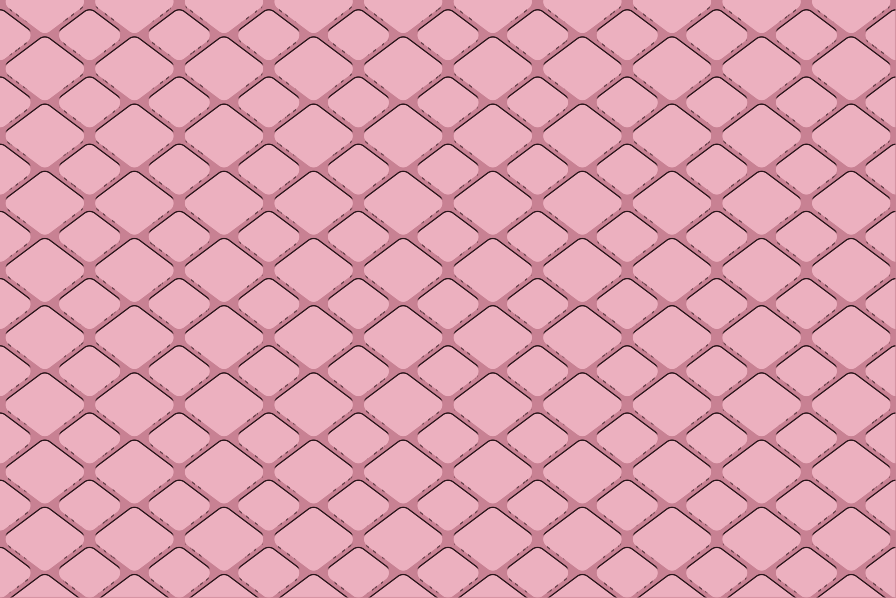
A WebGL 1 fragment shader for this pattern:

```glsl
precision mediump float;

uniform vec2 u_resolution;

// Lengths are in units of one horizontal repeat.
const float REPEATS_ACROSS = 10.0;
const vec2 PERIOD = vec2(1.0, 0.75);
const vec2 FIRST_CENTER = vec2(0.5, -0.768);
const vec2 EDGE_NORMAL = vec2(0.6, 0.8);
const float LARGE_REACH = 0.299;   // centre to straight edge
const float SMALL_REACH = 0.241;
const float CORNER_RADIUS = 0.092;
const float LINE_HALF_WIDTH = 0.0075;
const float LINE_OFFSET = 0.005;
const float BORDER_WIDTH = 0.013;

const vec3 CELL_COLOR = vec3(0.925, 0.69, 0.75);
const vec3 BAR_COLOR = vec3(0.785, 0.505, 0.575);
const vec3 LINE_COLOR = vec3(0.16, 0.08, 0.10);

// Position relative to the nearest centre of a repeating lattice.
vec2 repeatAround(vec2 p, vec2 center) {
  return (fract((p - center) / PERIOD + 0.5) - 0.5) * PERIOD;
}

// Signed distance to a rhombus with rounded corners.
float roundedRhombus(vec2 p, float reach) {
  vec2 q = abs(p);
  float inner = reach - CORNER_RADIUS;
  vec2 side = vec2(inner / EDGE_NORMAL.x, 0.0);
  vec2 top = vec2(0.0, inner / EDGE_NORMAL.y);
  vec2 edge = top - side;
  float t = clamp(dot(q - side, edge) / dot(edge, edge), 0.0, 1.0);
  float outside = dot(q, EDGE_NORMAL) < inner ? -1.0 : 1.0;
  return outside * length(q - side - edge * t) - CORNER_RADIUS;
}

// Irregular breaks from layered sines.
float dashes(vec2 p) {
  float wave = sin(p.x * 71.0) + 0.7 * sin(p.x * 113.0 + p.y * 9.0);
  return smoothstep(0.1, 0.5, wave);
}

// Solid line over the upper rim, broken line along the lower flanks.
float rimLine(vec2 local, float d, float breaks, float pixel) {
  float band = 1.0 - smoothstep(-0.5, 0.5,
      (abs(d - LINE_OFFSET) - LINE_HALF_WIDTH) / pixel);
  float upper = smoothstep(0.03, 0.07, local.y);
  float flank = smoothstep(0.04, 0.07, -local.y)
              * (1.0 - smoothstep(0.20, 0.24, -local.y));
  return band * max(upper, 0.6 * flank * breaks);
}

void main() {
  float pixel = REPEATS_ACROSS / u_resolution.x;
  vec2 p = vec2(gl_FragCoord.x, gl_FragCoord.y - u_resolution.y) * pixel;

  // Large cells alternate with small ones half a repeat away.
  vec2 largeLocal = repeatAround(p, FIRST_CENTER);
  vec2 smallLocal = repeatAround(p, FIRST_CENTER + 0.5 * PERIOD);
  float largeDist = roundedRhombus(largeLocal, LARGE_REACH);
  float smallDist = roundedRhombus(smallLocal, SMALL_REACH);
  float d = min(largeDist, smallDist);

  vec3 color = mix(CELL_COLOR, BAR_COLOR, smoothstep(-0.5, 0.5, d / pixel));

  // Dark rims
  float breaks = dashes(p);
  float line = max(rimLine(largeLocal, largeDist, breaks, pixel),
                   rimLine(smallLocal, smallDist, breaks, pixel));
  color = mix(color, LINE_COLOR, line);

  // Thin shaded border on the right and bottom
  vec2 toBorder = vec2(REPEATS_ACROSS - p.x, gl_FragCoord.y * pixel);
  float border = 1.0 - smoothstep(-0.5, 0.5,
      (min(toBorder.x, toBorder.y) - BORDER_WIDTH) / pixel);
  color = mix(color, BAR_COLOR, 0.6 * border);

  gl_FragColor = vec4(color, 1.0);
}
```
